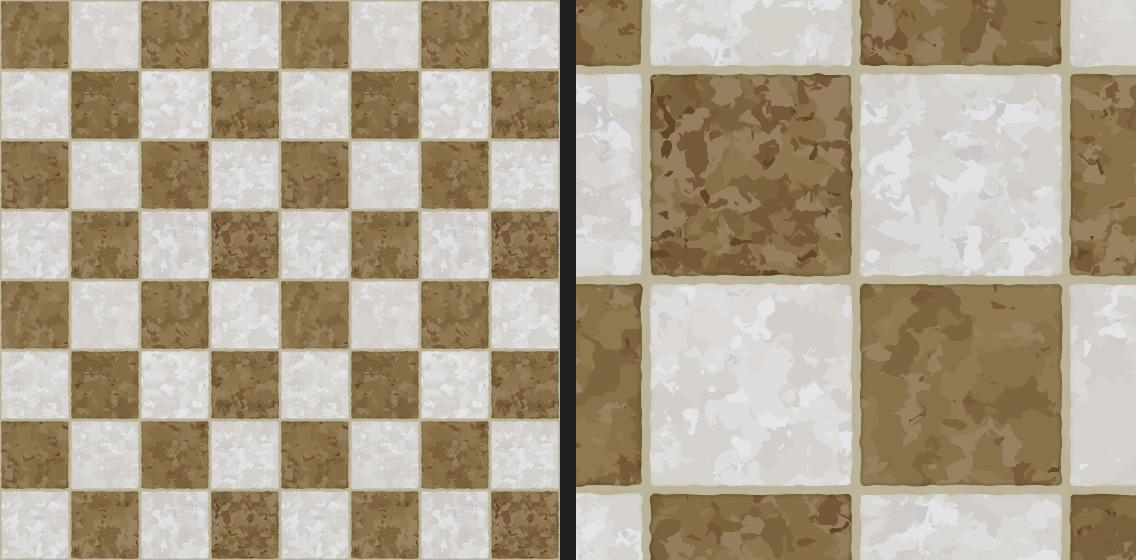
Left, the full canvas; right, a detail of the centre.
Give the GLSL for this pattern, as a WebGL 1 fragment shader.

```glsl
precision highp float;

uniform vec2 u_resolution;

float hash(vec2 p) {
  return fract(sin(dot(p, vec2(127.1, 311.7))) * 43758.5453);
}

float noise(vec2 p) {
  vec2 i = floor(p);
  vec2 f = fract(p);
  f = f * f * (3.0 - 2.0 * f);
  return mix(mix(hash(i), hash(i + vec2(1.0, 0.0)), f.x),
             mix(hash(i + vec2(0.0, 1.0)), hash(i + vec2(1.0, 1.0)), f.x), f.y);
}

float fbm(vec2 p) {
  float sum = 0.0;
  float amplitude = 0.53;
  for (int octave = 0; octave < 4; octave++) {
    sum += amplitude * noise(p);
    p = p * 2.03 + 17.3;
    amplitude *= 0.5;
  }
  return sum;
}

// Flat, ragged patches where the noise rises above the threshold
float patches(vec2 p, float frequency, float threshold, float pixel) {
  float blur = pixel * frequency * 0.35;
  return smoothstep(threshold - blur, threshold + blur, fbm(p * frequency));
}

vec3 stone(vec2 p, float pale, float wear, float pixel) {
  vec2 warp = vec2(noise(p * 19.0), noise(p * 19.0 + 71.0)) - 0.5;
  p += warp * 0.05;
  float density = clamp(noise(p * 2.3 + 9.0) * 0.8 + wear * 0.6 - 0.2, 0.0, 1.0);

  // Broad washes
  vec3 color = mix(vec3(0.53, 0.44, 0.28), vec3(0.832, 0.818, 0.798), pale);
  color = mix(color, mix(vec3(0.56, 0.47, 0.31), vec3(0.85, 0.84, 0.825), pale),
              patches(p + 31.0, 4.0, 0.54, pixel));
  color = mix(color, mix(vec3(0.485, 0.39, 0.24), vec3(0.82, 0.80, 0.78), pale),
              patches(p + 53.0, 5.0, 0.58, pixel));

  // Small flakes, crowded where the stone is worn
  color = mix(color, mix(vec3(0.59, 0.50, 0.37), vec3(0.865, 0.86, 0.855), pale),
              patches(p + 77.0, 8.0, mix(0.68, 0.49, density), pixel));
  color = mix(color, mix(vec3(0.46, 0.35, 0.22), vec3(0.89, 0.89, 0.90), pale),
              patches(p + 95.0, 9.0, mix(0.72, 0.55, density), pixel));
  color = mix(color, mix(vec3(0.39, 0.28, 0.17), vec3(0.80, 0.785, 0.79), pale),
              patches(p + 119.0, 10.0, mix(0.80, 0.66, density), pixel));
  return color;
}

// Signed distance to a slightly rounded square tile
float tileDistance(vec2 centered) {
  vec2 q = abs(centered) - 0.459;
  return length(max(q, 0.0)) + min(max(q.x, q.y), 0.0) - 0.02;
}

void main() {
  vec2 grid = gl_FragCoord.xy / u_resolution * 8.0;
  float pixel = 8.0 / min(u_resolution.x, u_resolution.y);
  vec2 cell = floor(grid);
  vec2 local = fract(grid);

  // Checkerboard, with a block of four by four distinct tiles
  float pale = 1.0 - mod(cell.x + cell.y, 2.0);
  vec2 tile = mod(cell, 4.0);
  float wear = hash(tile + 3.7);
  vec2 p = local + tile * 7.0 + 2.0;

  vec3 color = stone(p, pale, wear, pixel);
  color += (hash(tile + 11.3) - 0.5) * 0.02;

  // Chipped rim and grout
  float edge = tileDistance(local - 0.5) + (noise(p * 22.0) - 0.5) * 0.014;
  color *= 1.0 - mix(0.12, 0.02, pale) * smoothstep(-0.022, -0.004, edge);
  vec3 grout = vec3(0.735, 0.705, 0.595) + (noise(p * 9.0) - 0.5) * 0.02;
  color = mix(color, grout, smoothstep(-0.6 * pixel, 0.6 * pixel, edge));

  gl_FragColor = vec4(color, 1.0);
}
```
